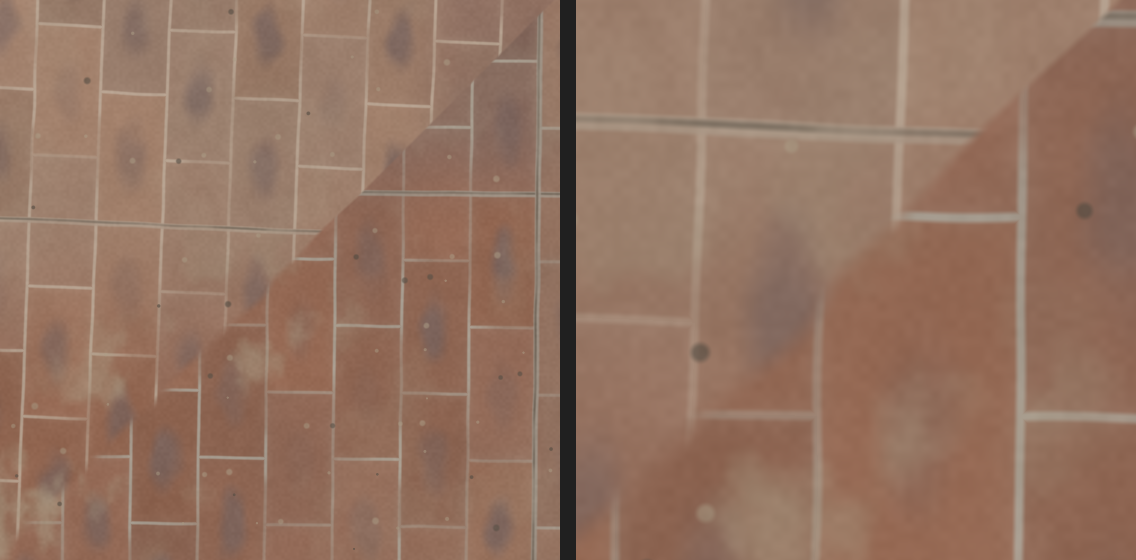
Left, the full canvas; right, a detail of the centre.
A WebGL 2 fragment shader for this texture:

```glsl
#version 300 es
precision highp float;
// Worn terracotta pavers in half-offset columns, two slightly shifted fields meeting on a diagonal.
uniform vec2 u_resolution;
out vec4 outColor;

const vec3 PALE_CLAY = vec3(0.605, 0.485, 0.410);
const vec3 WARM_CLAY = vec3(0.565, 0.400, 0.322);
const vec3 SHADED_CLAY = vec3(0.520, 0.400, 0.350);
const vec3 CORE_STAIN = vec3(0.465, 0.385, 0.365);
const vec3 LIME_BLOOM = vec3(0.660, 0.600, 0.510);
const vec3 SAND_GROUT = vec3(0.710, 0.630, 0.560);
const vec3 GREY_GROUT = vec3(0.655, 0.615, 0.565);
const vec3 JOINT_DIRT = vec3(0.430, 0.385, 0.335);

float hash(vec2 p) {
    vec3 h = fract(vec3(p.xyx) * 0.1031);
    h += dot(h, h.yzx + 33.33);
    return fract((h.x + h.y) * h.z);
}

float noise(vec2 p) {
    vec2 i = floor(p), f = fract(p);
    f = f * f * (3.0 - 2.0 * f);
    return mix(mix(hash(i), hash(i + vec2(1, 0)), f.x),
               mix(hash(i + vec2(0, 1)), hash(i + vec2(1, 1)), f.x), f.y);
}

float fbm(vec2 p) {
    float sum = 0.0, gain = 0.53;
    for (int i = 0; i < 4; i++) {
        sum += gain * noise(p);
        p = p * 2.03 + 17.1;
        gain *= 0.5;
    }
    return sum;
}

float line(float dist, float halfWidth, float soft) {
    return 1.0 - smoothstep(halfWidth - soft, halfWidth + soft, abs(dist));
}

// Wide expansion joint: pale mortar with a dirty groove along one side.
vec3 wideJoint(vec3 color, float dist, vec3 grout, float soft, float wear) {
    color = mix(color, grout * 0.94, line(dist, 0.0052, soft) * 0.8);
    return mix(color, JOINT_DIRT, line(dist + 0.0015, 0.0020, soft) * mix(0.35, 0.9, wear));
}

// Small dark chips and pale flecks, one candidate per cell.
vec3 addSpecks(vec3 color, vec2 p, float cells) {
    vec2 id = floor(p * cells);
    vec2 center = 0.3 + 0.4 * vec2(hash(id + 3.7), hash(id + 8.1));
    float radius = 0.06 + 0.14 * hash(id + 5.3);
    float spot = 1.0 - smoothstep(radius * 0.4, radius, length(fract(p * cells) - center));
    float pick = hash(id + 21.0);
    color = mix(color, JOINT_DIRT * 0.8, spot * step(0.95, pick) * 0.65);
    return mix(color, LIME_BLOOM, spot * step(pick, 0.09) * 0.55);
}

// One field of pavers; skew leans the columns (x) and the rows (y).
vec3 paving(vec2 p, vec2 origin, vec2 size, vec2 skew, vec3 clay, vec3 grout,
            float crossJoint, float seed, float soft) {
    vec2 d = p - origin;
    d += 0.0022 * (vec2(noise(p * 16.0 + seed), noise(p * 16.0 + seed + 40.0)) - 0.5);
    vec2 grid = vec2(d.x + skew.x * d.y, d.y - skew.y * d.x) / size;
    float column = floor(grid.x);
    float stagger = 0.5 * mod(column + 1.0, 2.0);
    float along = grid.y - stagger;
    vec2 id = vec2(column, floor(along));
    vec2 local = vec2(fract(grid.x), fract(along)) - 0.5;
    float isCut = step(0.25, stagger) * step(abs(id.y + 1.0), 0.5);

    // Fired clay with a cloudy tone and a dark oval core
    float tone = hash(id + seed) - 0.5;
    vec3 color = clay * (1.0 + 0.09 * tone);
    color += vec3(0.012, 0.0, -0.008) * (hash(id + seed + 9.0) - 0.5) * 2.0;
    vec2 warp = vec2(noise(p * 24.0), noise(p * 24.0 + 60.0)) - 0.5;
    float oval = length((local + warp * 0.13) / vec2(0.31, 0.33));
    float strength = mix(0.12, 0.85, pow(hash(id + seed + 31.0), 1.4)) * (1.0 - isCut);
    color = mix(color, CORE_STAIN, (1.0 - smoothstep(0.25, 1.0, oval)) * strength);

    // Pale dusty margins, then the narrow grout
    vec2 edge = (0.5 - abs(local)) * size;
    float margin = exp(-min(edge.x, edge.y) * 110.0);
    color = mix(color, grout, margin * 0.30 * fbm(p * 14.0 + seed));
    float fade = mix(0.40, 1.0, smoothstep(0.25, 0.7, noise(p * 11.0 + seed)));
    float joint = max(line(edge.x, 0.0027, soft), line(edge.y, 0.0027, soft));
    color = mix(color, grout, joint * fade);

    // Wide joints along and across the field
    float wear = noise(p * 22.0 + seed);
    color = wideJoint(color, grid.y * size.y, grout, soft, wear);
    vec3 crossed = wideJoint(color, grid.x * size.x, grout, soft, wear);
    return mix(color, crossed, crossJoint);
}

void main() {
    vec2 uv = gl_FragCoord.xy / u_resolution;
    vec2 p = vec2(uv.x, 1.0 - uv.y);
    float soft = max(0.0020, 0.8 / min(u_resolution.x, u_resolution.y));
    float diagonal = p.x + p.y - 0.99;

    // Clay tints: pale above, warm below, shaded near the upper right
    vec3 upperClay = mix(PALE_CLAY, WARM_CLAY, smoothstep(0.36, 0.74, p.y));
    upperClay = mix(upperClay, SHADED_CLAY, 0.75 * smoothstep(0.70, 0.84, p.x));
    vec3 lowerClay = mix(SHADED_CLAY, WARM_CLAY, smoothstep(0.22, 0.42, p.y));
    float faded = max(smoothstep(0.94, 0.98, p.x), smoothstep(1.55, 1.95, p.x + p.y));
    lowerClay = mix(lowerClay, PALE_CLAY, 0.6 * faded);

    vec3 upper = paving(p, vec2(0.053, 0.393), vec2(0.1185, 0.234), vec2(0.038, 0.043),
                        upperClay, SAND_GROUT, 0.0, 2.0, soft);
    vec3 lower = paving(p, vec2(0.961, 0.348), vec2(0.1203, 0.238), vec2(0.012, 0.012),
                        lowerClay, GREY_GROUT, 1.0, 53.0, soft);
    float seam = diagonal + 0.025 * (noise(p * 15.0) - 0.5) * smoothstep(0.3, 0.5, p.y);
    float blend = mix(0.004, 0.016, smoothstep(0.35, 0.6, p.y));
    vec3 color = mix(upper, lower, smoothstep(-blend, blend, seam));

    // Lime bloom gathers along the lower half of the diagonal
    float gather = exp(-diagonal * diagonal * 28.0) * smoothstep(0.36, 0.62, p.y);
    float bloom = smoothstep(0.48, 0.72, fbm(p * vec2(11.0, 9.0) + 4.0));
    color = mix(color, LIME_BLOOM, bloom * (0.12 + 0.58 * gather));

    // Chips, broad soiling and fine grain
    color = addSpecks(color, p, 23.0);
    color *= 0.96 + 0.08 * fbm(p * 6.0 + 70.0);
    color += 0.022 * (noise(p * 190.0) - 0.5) + 0.03 * (fbm(p * 38.0) - 0.5);
    outColor = vec4(color, 1.0);
}
```
